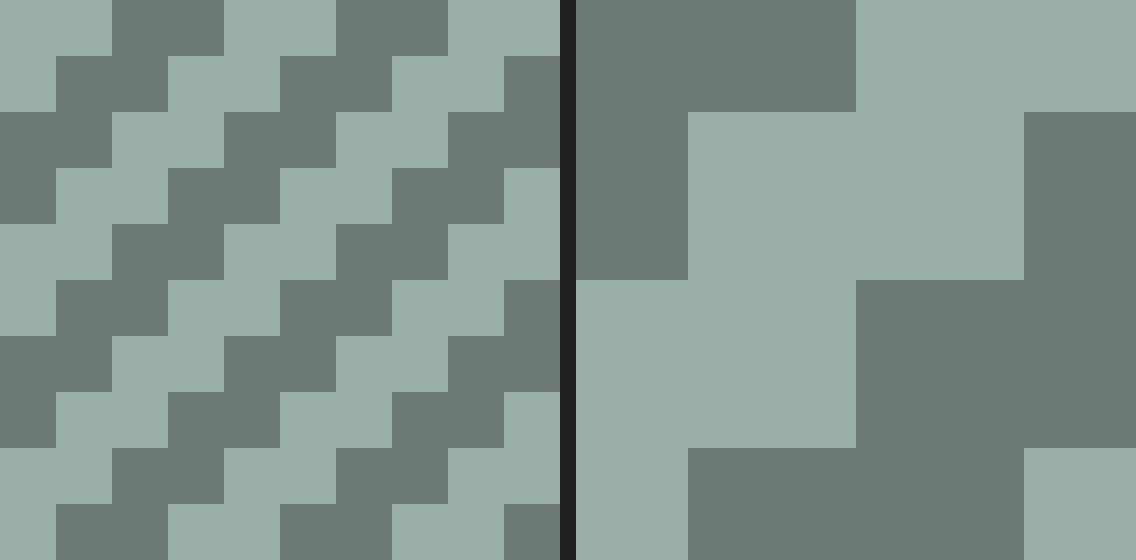
Left: the whole. Right: its middle third, enlarged.
This pattern is drawn by a WebGL 1 fragment shader. Its source:

```glsl
precision highp float;

uniform vec2 u_resolution;

const float CELLS = 10.0;   // cells across and down
const float PERIOD = 4.0;   // two light cells, then two dark
const vec3 LIGHT = vec3(0.602, 0.688, 0.667);
const vec3 DARK = vec3(0.426, 0.480, 0.468);

// 1 in a dark cell, 0 in a light one; each row shifts one cell right
float darkCell(vec2 cell) {
    float phase = mod(cell.x - cell.y + CELLS - 1.0 + 0.5, PERIOD);
    return step(0.5 * PERIOD, phase);
}

// Average darkness over a pixel, blending the four cells at the nearest corner
float stairCoverage(vec2 p, vec2 pixel) {
    vec2 corner = floor(p + 0.5);
    vec2 t = clamp((p - corner) / pixel + 0.5, 0.0, 1.0);
    float below = mix(darkCell(corner - 1.0), darkCell(corner - vec2(0.0, 1.0)), t.x);
    float above = mix(darkCell(corner - vec2(1.0, 0.0)), darkCell(corner), t.x);
    return mix(below, above, t.y);
}

void main() {
    vec2 p = CELLS * gl_FragCoord.xy / u_resolution;
    vec2 pixel = CELLS / u_resolution;
    gl_FragColor = vec4(mix(LIGHT, DARK, stairCoverage(p, pixel)), 1.0);
}
```
